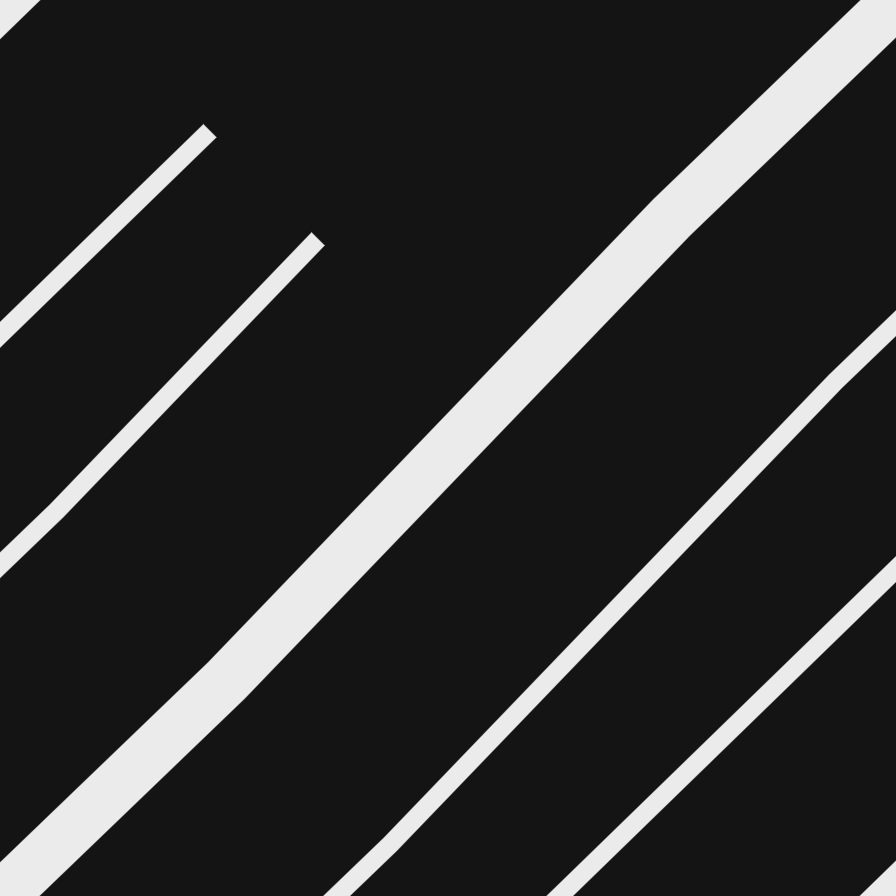
Write a Shadertoy shader that draws this background.

```glsl
// Pale diagonal stripes, wide and thin, gently kinked on a near-black ground.

const vec3 GROUND = vec3(0.08);
const vec3 STRIPE = vec3(0.922);

const float WIDE_CENTRE  = 0.0022;  // across-position of the middle wide stripe
const float WIDE_SPACING = 0.9985;
const float WIDE_HALF    = 0.0408;
const float THIN_HALF    = 0.0147;
const float THIN_CENTRES[4] = float[4](-0.6210, -0.3766, 0.3680, 0.6300);

const float BEND_AT   = 0.507;      // along-position of the kinks
const float BEND_TILT = 0.0196;     // sideways drift of the inner stripes
const float EDGE_TILT = -0.0141;    // drift of the outer, straight stripes
const float FREE_END  = 0.0885;     // where the upper thin stripes stop

// Sideways drift: a zigzag near the diagonal, a straight lean further out.
float drift(float along, float centre) {
    float zigzag = sign(along) * (BEND_AT - abs(abs(along) - BEND_AT));
    return abs(centre) < 0.5 ? BEND_TILT * zigzag : EDGE_TILT * along;
}

// Signed distance to a stripe, negative inside.
float stripe(vec2 axes, float centre, float halfWidth) {
    float across = axes.y - centre + drift(axes.x, centre);
    return (abs(across) - halfWidth) * inversesqrt(2.0);
}

void mainImage(out vec4 fragColor, in vec2 fragCoord) {
    vec2 uv = fragCoord / iResolution.xy;
    // x runs up the rising diagonal, y runs across it
    vec2 axes = vec2(uv.x + uv.y - 1.0, uv.x - uv.y);
    float dist = 1.0;

    // Wide stripes: the diagonal and the two corners
    for (int i = -1; i <= 1; i++) {
        float centre = WIDE_CENTRE + float(i) * WIDE_SPACING;
        dist = min(dist, stripe(axes, centre, WIDE_HALF));
    }

    // Thin stripes, with square ends above the diagonal
    float endCut = (axes.x - FREE_END) * inversesqrt(2.0);
    for (int i = 0; i < 4; i++) {
        float centre = THIN_CENTRES[i];
        float d = stripe(axes, centre, THIN_HALF);
        if (centre < 0.0) d = max(d, endCut);
        dist = min(dist, d);
    }

    // Smooth edges about one pixel wide
    float soft = 0.8 / min(iResolution.x, iResolution.y);
    float cover = 1.0 - smoothstep(-soft, soft, dist);
    fragColor = vec4(mix(GROUND, STRIPE, cover), 1.0);
}
```
